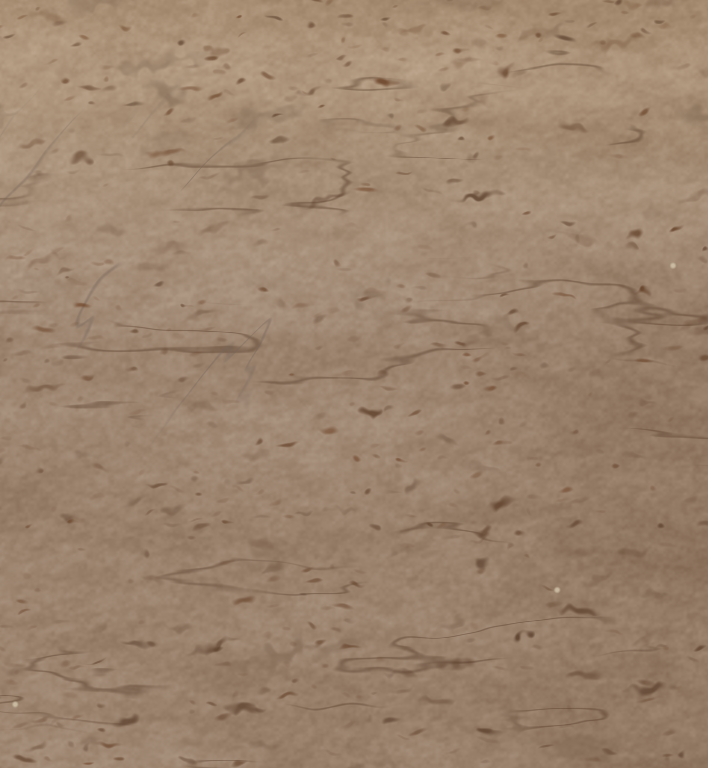
Give the GLSL for this texture, as a Shadertoy shader.

```glsl
// Honed travertine: soft beige bedding, elongated brown pits, thin veins and slanted fissures.

const vec3 DARK_STONE  = vec3(0.530, 0.428, 0.340);
const vec3 LIGHT_STONE = vec3(0.700, 0.614, 0.538);
const vec3 WARM_TINT   = vec3(0.012, 0.004, -0.022);
const vec3 PIT_COLOR   = vec3(0.330, 0.225, 0.150);
const vec3 RUST_COLOR  = vec3(0.430, 0.255, 0.140);
const vec3 FISSURE_COLOR = vec3(0.450, 0.385, 0.345);
const vec3 SPECK_COLOR = vec3(0.830, 0.780, 0.680);

const float BAND_AMOUNT   = 0.55;
const float MOTTLE_AMOUNT = 0.38;
const float GRAIN_AMOUNT  = 0.26;
const float VEIN_AMOUNT   = 0.40;
const float FISSURE_AMOUNT = 0.40;
const float FISSURE_ANGLE = 0.88;

float hash(vec2 p) {
    vec3 q = fract(vec3(p.xyx) * 0.1031);
    q += dot(q, q.yzx + 33.33);
    return fract((q.x + q.y) * q.z);
}

float noise(vec2 p) {
    vec2 i = floor(p), f = fract(p);
    f = f * f * (3.0 - 2.0 * f);
    return mix(mix(hash(i), hash(i + vec2(1, 0)), f.x),
               mix(hash(i + vec2(0, 1)), hash(i + vec2(1, 1)), f.x), f.y);
}

float fbm(vec2 p) {
    float sum = 0.0, weight = 0.5;
    for (int i = 0; i < 4; i++) {
        sum += weight * noise(p);
        p = p * 2.03 + 17.3;
        weight *= 0.5;
    }
    return sum / 0.9375;
}

mat2 rotation(float angle) {
    float c = cos(angle), s = sin(angle);
    return mat2(c, -s, s, c);
}

// Strength (x) and rustiness (y) of one layer of ragged lens-shaped pits.
vec2 pits(vec2 p, vec2 cell, float density, float seed) {
    vec2 ragged = vec2(noise(p * 75.0 + seed), noise(p * 85.0 + seed + 40.0)) - 0.5;
    vec2 q = p + ragged * cell * vec2(0.32, 0.30);
    vec2 home = floor(p / cell);
    vec2 result = vec2(0.0);
    for (int j = -1; j <= 1; j++)
    for (int i = -1; i <= 1; i++) {
        vec2 id = home + vec2(i, j);
        vec2 key = id + seed;
        vec2 center = (id + vec2(hash(key + 3.1), hash(key + 7.7))) * cell;
        float cluster = smoothstep(0.30, 0.70, noise(center * vec2(5.0, 9.0) + seed));
        if (hash(key + 11.9) > density * (0.35 + 1.1 * cluster)) continue;
        float size = hash(key + 19.3);
        vec2 radius = cell * vec2(mix(0.16, 0.48, size * size), mix(0.12, 0.23, hash(key + 23.5)));
        vec2 d = rotation((hash(key + 31.7) - 0.4) * 0.7) * (q - center) / radius;
        float depth = mix(0.22, 0.95, pow(hash(key + 41.1), 2.2));
        float mask = depth * (1.0 - smoothstep(0.25, 1.25, length(d)));
        if (mask > result.x) result = vec2(mask, hash(key + 53.9));
    }
    return result;
}

// Thin contour of a noise field, width given in field units.
float contour(vec2 p, float width) {
    return 1.0 - smoothstep(0.0, width, abs(fbm(p) - 0.5));
}

void mainImage(out vec4 fragColor, in vec2 fragCoord) {
    vec2 p = fragCoord / iResolution.y;
    vec2 uv = fragCoord / iResolution.xy;
    vec2 bent = p + vec2(0.0, 0.025 * (noise(p * 4.0) - 0.5));

    // Broad light, bedding bands, mottling and fine grain
    float tone = 0.40 + 0.28 * smoothstep(0.40, 0.74, uv.y);
    tone -= 0.20 * smoothstep(0.60, 1.0, uv.x) * (1.0 - 0.5 * smoothstep(0.5, 0.9, uv.y));
    tone += BAND_AMOUNT * (fbm(bent * vec2(2.2, 11.0) + 5.0) - 0.5);
    tone += MOTTLE_AMOUNT * (fbm(bent * vec2(22.0, 55.0) + 31.0) - 0.5);
    tone += GRAIN_AMOUNT * (noise(rotation(0.3) * p * vec2(120.0, 170.0)) - 0.5);
    tone += 0.5 * GRAIN_AMOUNT * (noise(p * 260.0 + 9.0) - 0.5);
    vec3 color = mix(DARK_STONE, LIGHT_STONE, clamp(tone + 0.06, -0.2, 1.15));
    color += WARM_TINT * smoothstep(0.55, 1.0, uv.y);

    // Broken veins along the bedding
    float vein = contour(bent * vec2(3.0, 17.0) + 71.0, 0.022);
    vein *= smoothstep(0.50, 0.72, noise(p * vec2(7.0, 16.0) + 13.0));
    color = mix(color, PIT_COLOR, VEIN_AMOUNT * vein);

    // Slanted grey fissures, mostly in the upper left
    vec2 slant = rotation(FISSURE_ANGLE) * p;
    float fissure = contour(slant * vec2(2.5, 14.0) + 23.0, 0.020);
    fissure *= smoothstep(0.45, 0.70, noise(slant * vec2(9.0, 13.0) + 61.0));
    fissure *= 1.0 - smoothstep(0.15, 0.36, length((uv - vec2(0.22, 0.66)) * vec2(0.8, 1.3)));
    color = mix(color, FISSURE_COLOR, FISSURE_AMOUNT * fissure);

    // Pits from faint stains down to small flecks
    vec2 stain = pits(p, vec2(0.150, 0.075), 0.28, 101.0);
    vec2 large = pits(p, vec2(0.070, 0.034), 0.30, 211.0);
    vec2 small = pits(p, vec2(0.032, 0.019), 0.34, 307.0);
    color = mix(color, DARK_STONE * 0.92, 0.55 * stain.x);
    color = mix(color, mix(PIT_COLOR, RUST_COLOR, large.y * uv.y), 0.88 * large.x);
    color = mix(color, mix(PIT_COLOR, RUST_COLOR, small.y), 0.70 * small.x);

    // Rare pale crystal specks
    vec2 speckCell = floor(p * 28.0);
    vec2 speckOffset = fract(p * 28.0) - 0.3 - 0.4 * vec2(hash(speckCell + 5.0), hash(speckCell + 8.0));
    float speck = step(0.992, hash(speckCell + 77.0)) * (1.0 - smoothstep(0.04, 0.15, length(speckOffset)));
    color = mix(color, SPECK_COLOR, 0.8 * speck);

    fragColor = vec4(color, 1.0);
}
```
